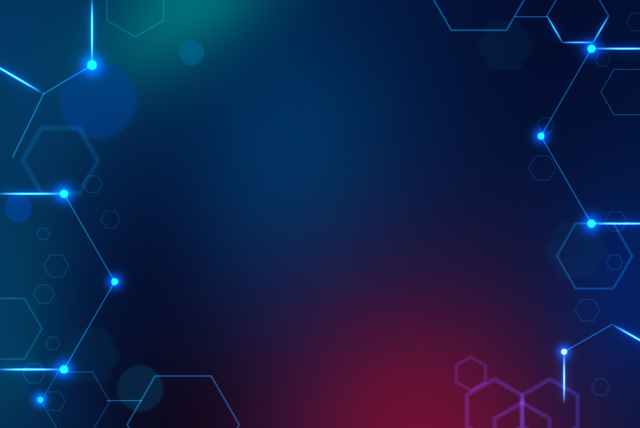
This background is drawn by a Shadertoy shader. Its source:

```glsl
const vec3 CYAN = vec3(0.10, 0.72, 1.0);
const vec3 AZURE = vec3(0.0, 0.32, 0.85);
const vec3 STEEL = vec3(0.04, 0.32, 0.46);
const vec3 VIOLET = vec3(0.16, 0.13, 0.48);

float hash(float n) {
    return fract(sin(n * 127.1) * 43758.5453);
}

// Soft elliptical blend of a colour into the backdrop
vec3 wash(vec3 base, vec3 tint, vec2 p, vec2 centre, vec2 size, float amount) {
    vec2 q = (p - centre) / size;
    return mix(base, tint, amount * exp(-dot(q, q)));
}

vec2 rotate(vec2 p, float a) {
    return vec2(p.x * cos(a) + p.y * sin(a), p.y * cos(a) - p.x * sin(a));
}

// Flat-topped hexagon with corner radius r
float hexDist(vec2 p, float r) {
    p = abs(p);
    return max(p.y, 0.866 * p.x + 0.5 * p.y) - 0.866 * r;
}

float stroke(float d, float width) {
    return 1.0 - smoothstep(0.0, max(width, 1.4 / iResolution.y), abs(d));
}

float hexLine(vec2 p, vec2 centre, float r, float width) {
    return stroke(hexDist(p - centre, r), width);
}

float hexFill(vec2 p, vec2 centre, float r) {
    return 1.0 - smoothstep(-0.003, 0.003, hexDist(p - centre, r));
}

float disc(vec2 p, vec2 centre, float r) {
    return 1.0 - smoothstep(r * 0.88, r * 1.08, length(p - centre));
}

// x: distance to the segment, y: position along it
vec2 segment(vec2 p, vec2 a, vec2 b) {
    vec2 ab = b - a;
    float t = clamp(dot(p - a, ab) / dot(ab, ab), 0.0, 1.0);
    return vec2(length(p - a - ab * t), t);
}

vec3 wire(vec2 p, vec2 a, vec2 b) {
    return STEEL * 0.8 * stroke(segment(p, a, b).x, 0.003);
}

vec3 beam(vec2 p, vec2 a, vec2 b) {
    vec2 s = segment(p, a, b);
    float fade = sin(3.1416 * s.y);
    return fade * (vec3(0.45, 0.85, 0.95) * stroke(s.x, 0.0045) + AZURE * 0.55 * exp(-s.x / 0.008));
}

vec3 node(vec2 p, vec2 centre, float r, vec3 tint) {
    float d = length(p - centre);
    return tint * (1.0 - smoothstep(r * 0.6, r * 1.2, d)) + AZURE * 0.95 * exp(-d * d / (r * r * 4.5));
}

// Half hexagon with lit corners, opening away from the given side
vec3 circuit(vec2 p, vec2 centre, float r, float side) {
    vec3 light = vec3(0.0);
    vec2 tip = centre + vec2(side * r, 0.0);
    for (int i = -1; i <= 1; i += 2) {
        vec2 corner = centre + r * vec2(0.5 * side, 0.866 * float(i));
        light += wire(p, tip, corner) + node(p, corner, 0.0105, CYAN);
        light += beam(p, corner, corner - vec2(side * r * 0.68, 0.0));
    }
    return light + node(p, tip, 0.009, CYAN);
}

// Faint small hexagons inside a box
float scatter(vec2 p, vec2 low, vec2 high, float seed) {
    float sum = 0.0;
    for (int i = 0; i < 8; i++) {
        float n = seed + float(i) * 3.0;
        vec2 centre = mix(low, high, vec2(hash(n), (float(i) + hash(n + 1.0)) / 8.0));
        sum += hexLine(p, centre, mix(0.015, 0.035, hash(n + 2.0)), 0.003);
    }
    return sum;
}

vec3 backdrop(vec2 p) {
    vec3 c = vec3(0.012, 0.085, 0.24);
    c = wash(c, vec3(0.01, 0.03, 0.15), p, vec2(0.36, 0.36), vec2(0.20, 0.28), 0.8);
    c = wash(c, vec3(0.02, 0.02, 0.09), p, vec2(0.45, 0.0), vec2(0.22, 0.24), 0.9);
    c = wash(c, vec3(0.01, 0.04, 0.17), p, vec2(1.30, 0.95), vec2(0.28, 0.34), 0.75);
    c = wash(c, vec3(0.0, 0.21, 0.40), p, vec2(0.68, 0.65), vec2(0.27, 0.36), 0.9);
    c = wash(c, vec3(0.01, 0.23, 0.41), p, vec2(0.0, 0.85), vec2(0.32, 0.40), 0.9);
    c = wash(c, vec3(0.01, 0.26, 0.40), p, vec2(0.0, 0.25), vec2(0.17, 0.42), 0.85);
    vec2 q = rotate(p - vec2(0.45, 1.0), 0.65);
    c = wash(c, vec3(0.0, 0.45, 0.48), q, vec2(0.0), vec2(0.28, 0.14), 0.95);
    c = wash(c, vec3(0.46, 0.06, 0.20), p, vec2(0.98, -0.02), vec2(0.38, 0.37), 0.95);
    return wash(c, vec3(0.01, 0.14, 0.43), p, vec2(1.48, 0.32), vec2(0.17, 0.24), 0.8);
}

void mainImage(out vec4 fragColor, in vec2 fragCoord) {
    vec2 p = fragCoord / iResolution.y;
    vec3 c = backdrop(p);

    // Translucent discs and plates
    c = mix(c, vec3(0.0, 0.25, 0.58), 0.55 * disc(p, vec2(0.229, 0.766), 0.092));
    c = mix(c, vec3(0.0, 0.42, 0.62), 0.50 * disc(p, vec2(0.447, 0.877), 0.030));
    c = mix(c, vec3(0.02, 0.28, 0.40), 0.40 * disc(p, vec2(0.328, 0.092), 0.055));
    c = mix(c, vec3(0.0, 0.28, 0.70), 0.50 * disc(p, vec2(0.042, 0.512), 0.033));
    float plates = hexFill(p, vec2(1.18, 0.893), 0.067) + hexFill(p, vec2(1.345, 0.415), 0.075);
    plates += hexFill(p, vec2(0.210, 0.170), 0.072) + hexFill(p, vec2(0.010, 0.140), 0.085);
    c = mix(c, vec3(0.02, 0.28, 0.42), 0.16 * plates);

    // Fine outlines, flat-topped then pointed
    float lines = hexLine(p, vec2(1.119, 1.041), 0.129, 0.004) + hexLine(p, vec2(1.350, 0.963), 0.072, 0.003);
    lines += hexLine(p, vec2(0.428, 0.008), 0.131, 0.004) + 0.6 * hexLine(p, vec2(1.389, 0.402), 0.088, 0.005);
    lines += 0.6 * hexLine(p, vec2(1.465, 0.785), 0.061, 0.003) + 0.5 * hexLine(p, vec2(0.016, 0.232), 0.082, 0.004);
    lines += 0.5 * hexLine(p, vec2(0.176, 0.062), 0.080, 0.003) + 0.3 * hexLine(p, vec2(0.141, 0.625), 0.088, 0.010);
    lines += 0.4 * hexLine(p.yx, vec2(0.990, 0.316), 0.076, 0.003);
    lines += 0.3 * scatter(p, vec2(0.02, 0.05), vec2(0.27, 0.62), 2.0);
    lines += 0.3 * scatter(p, vec2(1.23, 0.08), vec2(1.50, 0.98), 41.0);
    c += STEEL * 0.8 * lines;
    for (int i = 0; i < 3; i++) {
        vec2 centre = vec2(0.040 - 0.055 * mod(float(i), 2.0), 1.155 + 0.065 * float(i));
        c += VIOLET * 0.5 * hexLine(p.yx, centre, 0.074, 0.009);
    }
    c += VIOLET * 0.4 * hexLine(p.yx, vec2(0.127, 1.100), 0.039, 0.007);

    // Lit circuits and loose branches
    c += circuit(p, vec2(0.031, 0.342), 0.237, 1.0) + circuit(p, vec2(1.500, 0.682), 0.236, -1.0);
    vec2 fork = vec2(0.102, 0.781), upper = vec2(0.215, 0.848);
    c += wire(p, upper, fork) + wire(p, fork, vec2(0.03, 0.633)) + beam(p, fork, vec2(-0.04, 0.864));
    c += beam(p, upper, vec2(0.215, 1.01)) + node(p, upper, 0.012, CYAN);
    vec2 lower = vec2(1.318, 0.178), peak = vec2(1.430, 0.242);
    c += wire(p, lower, peak) + beam(p, peak, vec2(1.54, 0.18)) + beam(p, lower, vec2(1.318, 0.055));
    c += node(p, lower, 0.008, vec3(0.7, 0.6, 0.9)) + node(p, vec2(0.094, 0.066), 0.008, CYAN * 0.6);
    c += wire(p, vec2(1.205, 0.961), vec2(1.278, 0.961)) + wire(p, vec2(0.25, 0.064), vec2(0.33, 0.064));
    c += 0.5 * beam(p, vec2(1.278, 0.963), vec2(1.314, 0.901)) + 0.5 * beam(p, vec2(1.314, 0.901), vec2(1.386, 0.901));
    c += 0.5 * beam(p, vec2(1.386, 0.901), vec2(1.422, 0.963));

    fragColor = vec4(clamp(c, 0.0, 1.0), 1.0);
}
```
